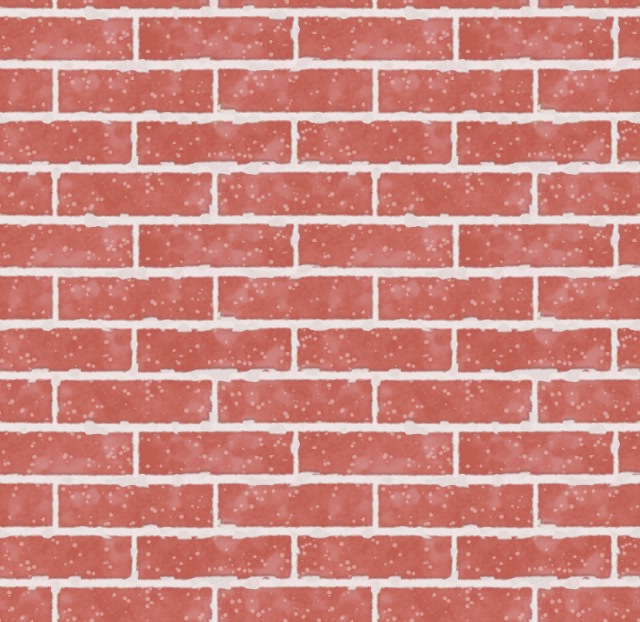
Write a Shadertoy shader that draws this texture.

```glsl
const vec2 BRICKS = vec2(4.0, 12.0);        // bricks across, courses down
const vec2 PATCH = vec2(2.0, 4.0);          // bricks in one patch of repeating wear
const vec2 JOINT_ORIGIN = vec2(0.345, -0.25); // first joint, in bricks and courses
const float BRICK_ASPECT = 3.08;            // brick pitch / course height

// Lengths below are in course heights
const vec2 JOINT = vec2(0.105, 0.168);      // upright and level joint widths
const vec2 SHIFT = vec2(0.045, 0.022);      // uneven laying
const float TILT = 0.012;
const float CORNER = 0.03;
const float RAGGED = 0.035;
const float CHIP = 0.045;
const float SOFTNESS = 0.03;
const float RIM = 0.055;

// Noise cells in one patch
const vec2 BLOTCH_CELLS = vec2(12.0, 6.0);
const vec2 MOTTLE_CELLS = vec2(30.0, 20.0);
const vec2 SPECK_CELLS = vec2(54.0, 36.0);
const vec2 GRAIN_CELLS = vec2(120.0, 80.0);

const vec3 BRICK_DEEP = vec3(0.745, 0.365, 0.320);
const vec3 BRICK_LIGHT = vec3(0.810, 0.470, 0.435);
const vec3 BLOOM = vec3(0.815, 0.555, 0.560);
const vec3 SPECK = vec3(0.890, 0.720, 0.700);
const vec3 RIM_COLOR = vec3(0.640, 0.400, 0.375);
const vec3 MORTAR = vec3(0.935, 0.900, 0.895);
const vec3 MORTAR_STAIN = vec3(0.840, 0.790, 0.780);

vec3 hash3(vec2 cell) {
    vec3 p = fract(cell.xyx * vec3(0.1031, 0.1030, 0.0973));
    p += dot(p, p.yxz + 33.33);
    return fract((p.xxy + p.yzz) * p.zyx);
}

// Wrapping cellular noise: x = smooth value, y = nearest distance, z = nearest id
vec3 cellular(vec2 patchPos, vec2 cells) {
    vec2 p = patchPos * cells;
    vec2 base = floor(p);
    float nearest = 9.0, id = 0.0, total = 0.0, weights = 0.0;
    for (int y = -1; y <= 1; y++) {
        for (int x = -1; x <= 1; x++) {
            vec2 cell = base + vec2(x, y);
            vec3 rnd = hash3(mod(cell, cells) + cells);
            float dist = length(cell + rnd.xy - p);
            float weight = exp(-5.0 * dist * dist);
            total += weight * rnd.z;
            weights += weight;
            if (dist < nearest) {
                nearest = dist;
                id = rnd.z;
            }
        }
    }
    return vec3(total / weights, nearest, id);
}

float roundedBox(vec2 p, vec2 halfSize, float radius) {
    vec2 q = abs(p) - halfSize + radius;
    return length(max(q, 0.0)) + min(max(q.x, q.y), 0.0) - radius;
}

void mainImage(out vec4 fragColor, in vec2 fragCoord) {
    vec2 uv = fragCoord / iResolution.xy;

    // Running bond: every other course moves by half a brick
    vec2 grid = uv * BRICKS - JOINT_ORIGIN;
    grid.x -= 0.5 * mod(floor(grid.y), 2.0);
    vec3 rnd = hash3(mod(floor(grid), PATCH) + 7.0);

    // Wear layers
    vec2 patchPos = uv * BRICKS / PATCH;
    float blotch = cellular(patchPos, BLOTCH_CELLS).x;
    float mottle = cellular(patchPos, MOTTLE_CELLS).x;
    vec3 speck = cellular(patchPos, SPECK_CELLS);
    float grain = cellular(patchPos, GRAIN_CELLS).x;

    // Brick outline with uneven laying and chipped edges
    vec2 size = vec2(BRICK_ASPECT, 1.0);
    vec2 p = (fract(grid) - 0.5) * size + (rnd.xy - 0.5) * SHIFT;
    p.y += (rnd.z - 0.5) * TILT * p.x;
    float dist = roundedBox(p, 0.5 * (size - JOINT), CORNER);
    dist += RAGGED * (0.5 * grain + 0.5 * mottle - 0.5);
    dist += CHIP * smoothstep(0.66, 0.85, mottle);

    // Brick face: tone, pale bloom, specks
    float tone = 0.45 + 0.25 * (rnd.z - 0.5) + 0.5 * (blotch - 0.5)
               + 0.5 * (mottle - 0.5) + 0.45 * (grain - 0.5);
    vec3 brick = mix(BRICK_DEEP, BRICK_LIGHT, clamp(tone, 0.0, 1.0));
    brick = mix(brick, BLOOM, 0.65 * smoothstep(0.55, 0.85, 0.6 * blotch + 0.4 * mottle));
    float speckRadius = 0.5 * smoothstep(0.7, 1.0, speck.z);
    float speckMask = 1.0 - smoothstep(0.4 * speckRadius, speckRadius + 0.05, speck.y);
    brick = mix(brick, SPECK, 0.7 * speckMask * smoothstep(0.7, 0.95, speck.z));

    // Shaded rim, strongest along the lower and left sides
    float lowerLeft = max(smoothstep(0.2, -0.45, p.y),
                          smoothstep(-1.35, -1.5, p.x));
    float rim = smoothstep(-RIM - SOFTNESS, 0.0, dist);
    brick = mix(brick, RIM_COLOR, rim * (0.25 + 0.4 * lowerLeft) * (0.5 + mottle));

    // Sandy mortar
    float stain = 0.5 * smoothstep(0.6, 0.85, mottle) + 0.5 * smoothstep(0.5, 0.9, grain);
    vec3 mortar = mix(MORTAR, MORTAR_STAIN, 0.7 * stain) + 0.05 * (grain - 0.5);

    float edge = max(SOFTNESS, BRICKS.y / iResolution.y);
    fragColor = vec4(mix(brick, mortar, smoothstep(-edge, edge, dist)), 1.0);
}
```
